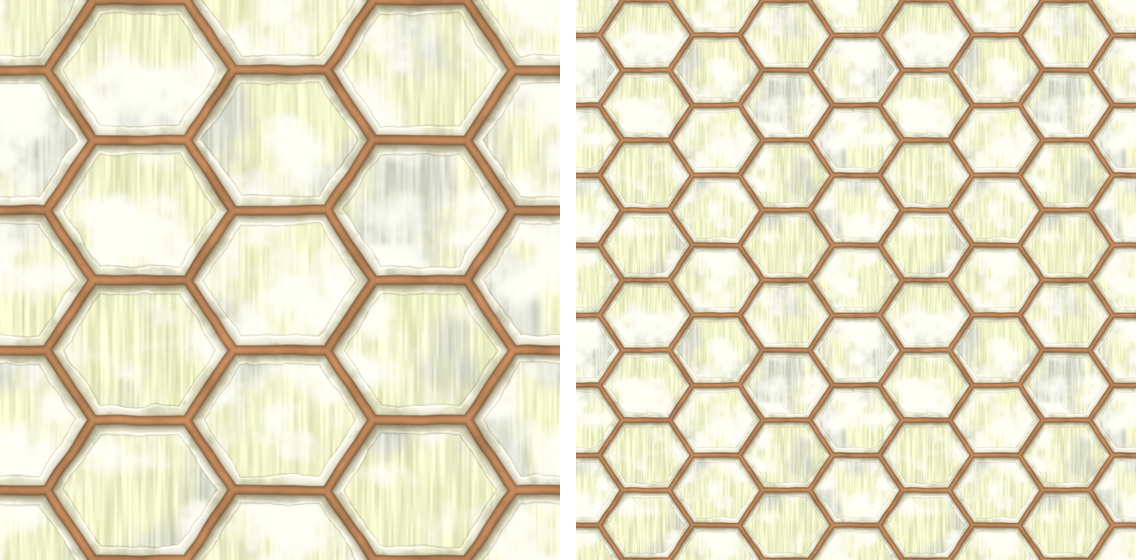
Left: one tile. Right: repeated 2 by 2.
This pattern is drawn by a Shadertoy shader. Its source:

```glsl
const vec2 PERIOD = vec2(0.5, 0.25);   // spacing of one hexagon lattice
const float CAME_HALF = 0.0085;
const float BEVEL_END = 0.025;

float hash(vec2 p) {
    vec3 q = fract(p.xyx * 0.1031);
    q += dot(q, q.yzx + 33.33);
    return fract((q.x + q.y) * q.z);
}

// Value noise that wraps after a whole number of cells
float wrapNoise(vec2 p, vec2 cells) {
    vec2 i = floor(p), f = fract(p);
    f = f * f * (3.0 - 2.0 * f);
    vec2 a = mod(i, cells), b = mod(i + 1.0, cells);
    return mix(mix(hash(a), hash(vec2(b.x, a.y)), f.x),
               mix(hash(vec2(a.x, b.y)), hash(b), f.x), f.y);
}

float wrapFbm(vec2 uv, vec2 cells, vec2 offset) {
    float sum = 0.0, weight = 0.53;
    for (int i = 0; i < 4; i++) {
        sum += weight * wrapNoise(uv * cells + offset, cells);
        cells *= 2.0;
        offset = offset * 2.0 + 7.3;
        weight *= 0.5;
    }
    return sum;
}

// Distance from inside a flat-topped hexagon to its border
float hexInside(vec2 p) {
    p = abs(p);
    float slant = dot(normalize(vec2(3.0, 2.0)), vec2(1.0 / 6.0, 0.0) - p);
    return min(0.5 * PERIOD.y - p.y, slant);
}

// Local position in xy, border distance in z
vec3 hexCell(vec2 uv) {
    vec2 a = mod(uv, PERIOD) - 0.5 * PERIOD;
    vec2 b = mod(uv + 0.5 * PERIOD, PERIOD) - 0.5 * PERIOD;
    float da = hexInside(a), db = hexInside(b);
    return da > db ? vec3(a, da) : vec3(b, db);
}

// Cloudy pane with fine vertical streaks
vec3 glassColor(vec2 uv, vec2 seed) {
    float cloud = wrapFbm(uv, vec2(9.0, 10.0), seed);
    float tint = wrapFbm(uv, vec2(7.0, 6.0), seed.yx + 3.7);
    float streak = 0.6 * wrapNoise(uv * vec2(230.0, 14.0) + seed, vec2(230.0, 14.0))
                 + 0.4 * wrapNoise(uv * vec2(110.0, 9.0) + seed, vec2(110.0, 9.0));
    vec3 color = mix(vec3(0.85, 0.86, 0.80), vec3(0.94, 0.945, 0.78),
                     smoothstep(0.32, 0.58, tint));
    color += (streak - 0.46) * vec3(0.22, 0.21, 0.24);
    float glow = smoothstep(0.44, 0.72, cloud);
    return mix(color, vec3(1.0, 1.0, 0.96), glow);
}

// Rippled rim of the pane, brighter on its lower facets
vec3 bevelColor(vec2 uv, vec2 local, vec3 glass) {
    float ripple = wrapFbm(uv, vec2(56.0), vec2(2.0));
    float patches = wrapFbm(uv, vec2(22.0), vec2(11.0));
    float lower = smoothstep(0.06, -0.08, local.y);
    vec3 color = mix(glass, vec3(0.87, 0.86, 0.76), 0.7);
    color += (ripple - 0.5) * 0.2;
    float shine = smoothstep(0.50, 0.66, patches + 0.09 * lower);
    return mix(color, vec3(0.99, 0.98, 0.93), 0.85 * shine);
}

// Rounded copper strip
vec3 cameColor(vec2 uv, float d) {
    float across = clamp(d / CAME_HALF, 0.0, 1.0);
    vec3 color = mix(vec3(0.75, 0.53, 0.36), vec3(0.48, 0.35, 0.22), across * across);
    return color * (0.87 + 0.26 * wrapFbm(uv, vec2(28.0), vec2(5.0)));
}

void mainImage(out vec4 fragColor, in vec2 fragCoord) {
    vec2 uv = fragCoord / iResolution.xy;
    float pixel = 1.0 / min(iResolution.x, iResolution.y);

    // Slight hand-made wobble of the strips
    vec2 wobble = vec2(wrapNoise(uv * 26.0, vec2(26.0)),
                       wrapNoise(uv * 26.0 + 9.5, vec2(26.0))) - 0.5;
    vec2 bent = uv + 0.003 * wobble;
    vec3 cell = hexCell(bent);
    float d = cell.z;

    // Wrapped identity of the pane varies its glass
    vec2 grid = 2.0 / PERIOD;
    vec2 id = mod(round((bent - cell.xy) * grid), grid);
    vec2 seed = 20.0 * vec2(hash(id + 3.0), hash(id + 41.0));
    vec3 glass = glassColor(uv, seed);

    // Uneven inner rim with a thin bright and dark outline
    float rim = d - BEVEL_END - 0.012 * (wrapFbm(uv, vec2(25.0), vec2(17.0)) - 0.5);
    float soft = max(pixel, 0.0012);
    vec3 color = mix(bevelColor(uv, cell.xy, glass), glass, smoothstep(-soft, soft, rim));
    color -= 0.09 * (1.0 - smoothstep(0.0, 1.5 * soft, abs(rim)));
    color += 0.07 * (1.0 - smoothstep(0.0, 2.0 * soft, abs(rim + 0.003)));

    // Shadow falls down and to the right of the strips
    float shadowDistance = hexCell(bent + vec2(-0.002, 0.004)).z / 0.012;
    color = mix(color, vec3(0.45, 0.39, 0.27), 0.8 * exp(-shadowDistance * shadowDistance));

    float edge = max(pixel, 0.002);
    float came = 1.0 - smoothstep(CAME_HALF - edge, CAME_HALF + edge, d);
    color = mix(color, cameColor(uv, d), came);
    fragColor = vec4(clamp(color, 0.0, 1.0), 1.0);
}
```
